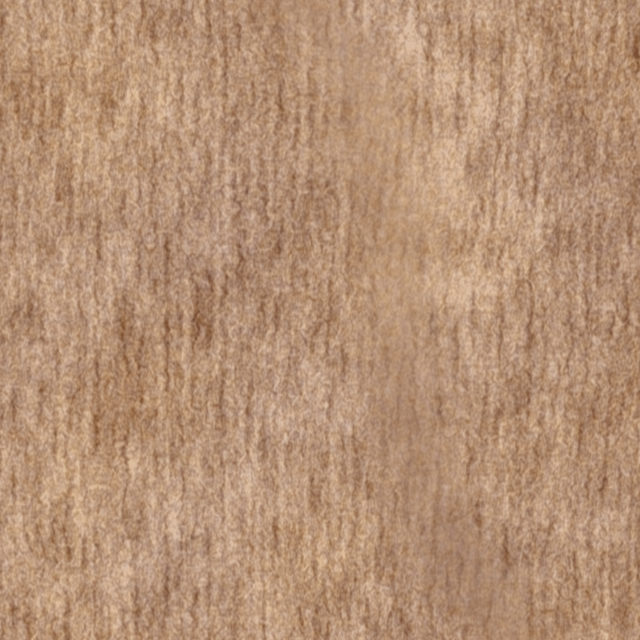
This texture is drawn by a WebGL 1 fragment shader. Its source:

```glsl
precision highp float;
// Draws a worn tan corded velvet with broken vertical ribs, fuzzy pile and a smooth brushed fold.

uniform vec2 u_resolution;

#define RIBS 46.0
#define CREVICE_DEPTH 0.46
#define STREAK_AMOUNT 0.42
#define TUFT_AMOUNT 0.58
#define FUZZ_AMOUNT 0.42
#define MOTTLE_AMOUNT 0.42
#define TONE_AMOUNT 0.32
#define FOLD_WIDTH 0.075
#define BASE_LIGHT 0.67
#define DARK_PILE vec3(0.56, 0.40, 0.29)
#define LIGHT_PILE vec3(0.80, 0.67, 0.56)

const float TAU = 6.2831853;

float hash(vec2 p) {
    vec3 q = fract(vec3(p.xyx) * 0.1031);
    q += dot(q, q.yzx + 33.33);
    return fract((q.x + q.y) * q.z);
}

// Dot product of a random unit gradient with the offset from its corner
float corner(vec2 cell, vec2 offset) {
    float angle = TAU * hash(cell);
    return dot(vec2(cos(angle), sin(angle)), offset);
}

float gradientNoise(vec2 p) {
    vec2 i = floor(p);
    vec2 f = p - i;
    vec2 w = f * f * f * (f * (f * 6.0 - 15.0) + 10.0);
    vec2 e = vec2(1.0, 0.0);
    float low = mix(corner(i, f), corner(i + e, f - e), w.x);
    float high = mix(corner(i + e.yx, f - e.yx), corner(i + 1.0, f - 1.0), w.x);
    return mix(low, high, w.y);
}

// Horizontal position of the brushed fold at height y
float foldCenter(float y) {
    float d = y - 0.5;
    return 0.63 - 0.05 * d - 1.2 * d * d * d;
}

// Dark gaps between cords, broken up along their length
float crevices(vec2 p) {
    float wobble = 0.45 * gradientNoise(p * vec2(24.0, 26.0) + 31.0)
                 + 0.30 * gradientNoise(p * vec2(60.0, 75.0) + 53.0);
    float gap = pow(0.5 + 0.5 * cos(TAU * (p.x * RIBS + wobble)), 3.0);
    float depth = smoothstep(-0.35, 0.4, gradientNoise(p * vec2(44.0, 15.0) + 71.0));
    return gap * depth;
}

// Short curled tufts, bent by a finer noise
float tufts(vec2 p) {
    vec2 bend = vec2(gradientNoise(p * 75.0 + 17.0), gradientNoise(p * 75.0 + 91.0));
    return gradientNoise(p * vec2(125.0, 78.0) + 0.9 * bend + 7.0);
}

void main() {
    vec2 uv = gl_FragCoord.xy / u_resolution;

    // Cords lean gently, more so on the upper right
    vec2 p = uv;
    p.x += 0.012 * gradientNoise(uv * 3.0 + 5.0);
    p.x -= 0.05 * (uv.y - 0.5) * smoothstep(0.35, 0.75, uv.x);

    // Fold: pile brushed flat, with a lit slope on its right
    float side = uv.x - foldCenter(uv.y) + 0.05 * gradientNoise(uv * 5.0 + 13.0);
    float fold = exp(-side * side / (FOLD_WIDTH * FOLD_WIDTH));
    float slope = exp(-pow((side - 0.10) / 0.12, 2.0)) * smoothstep(0.1, 0.9, uv.y);

    // Broad shading and worn patches
    float tone = TONE_AMOUNT * gradientNoise(uv * vec2(3.5, 3.0) + 41.0);
    float mottle = MOTTLE_AMOUNT * (0.75 * gradientNoise(p * vec2(13.0, 10.0) + 23.0)
                                  + 0.60 * gradientNoise(p * vec2(27.0, 19.0) + 61.0));

    // Woven detail
    float streak = gradientNoise(p * vec2(78.0, 9.0) + 3.0);
    float fuzz = gradientNoise(p * vec2(225.0, 165.0) + 11.0);
    float weave = STREAK_AMOUNT * streak + TUFT_AMOUNT * tufts(p) + FUZZ_AMOUNT * fuzz
                - CREVICE_DEPTH * (crevices(p) - 0.16);

    float light = BASE_LIGHT - 0.08 + tone + mottle * (1.0 - 0.5 * fold)
                + weave * (1.0 - 0.5 * fold) + 0.16 * slope - 0.03 * fold;
    light = clamp(light, -0.3, 1.25);

    // Scattered fibres are warmer or cooler
    float warmth = 0.045 * gradientNoise(p * vec2(70.0, 55.0) + 83.0)
                 + 0.030 * gradientNoise(uv * 4.0 + 47.0);
    vec3 color = mix(DARK_PILE, LIGHT_PILE, light) + warmth * vec3(0.4, 0.0, -1.0);
    gl_FragColor = vec4(color, 1.0);
}
```
